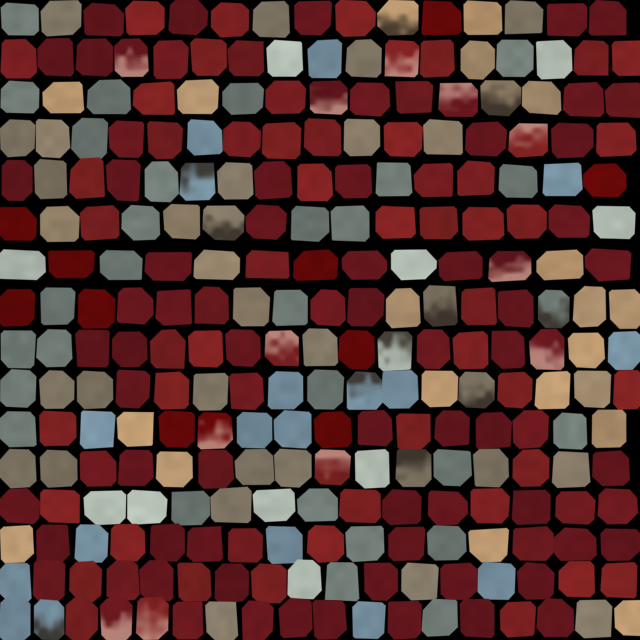
This pattern is drawn by a Shadertoy shader. Its source:

```glsl
const int ROWS = 16;
// Stones per row from the top, and how much each row widens to the right.
const float COUNT[16] = float[16](15.2, 16.7, 14.8, 16.0, 16.2, 15.0, 13.1, 16.8,
                                  16.9, 16.7, 16.2, 16.2, 15.0, 15.9, 17.0, 17.6);
const float STRETCH[16] = float[16](0.0, 0.0, -0.04, 0.1, 0.13, 0.06, 0.0, -0.04,
                                    0.0, 0.0, 0.0, 0.0, 0.0, 0.1, 0.08, 0.08);
const float STONE_AREA = 0.00355;   // pitch times height, so wide stones are flat
const float GAP = 0.0045;
const float SAG = 0.28;             // downward bow of the middle rows
const float FIRST_CENTRE = 0.45;
const float TILT = 0.14;
const float WORN_SHARE = 0.1;

const vec3 GROUT = vec3(0.0);
const vec3 CRIMSON = vec3(0.38, 0.085, 0.11);
const vec3 BRICK = vec3(0.49, 0.13, 0.13);
const vec3 DEEP_RED = vec3(0.39, 0.03, 0.03);
const vec3 PINK = vec3(0.76, 0.58, 0.53);
const vec3 STONE_TAN = vec3(0.50, 0.46, 0.39);
const vec3 PEACH = vec3(0.74, 0.60, 0.44);
const vec3 SLATE = vec3(0.43, 0.47, 0.45);
const vec3 BLUE = vec3(0.45, 0.55, 0.61);
const vec3 PALE = vec3(0.67, 0.71, 0.67);
const vec3 SOOT = vec3(0.20, 0.17, 0.14);

float hash(vec2 p) {
    vec3 q = fract(p.xyx * 0.1031);
    q += dot(q, q.yzx + 33.33);
    return fract((q.x + q.y) * q.z);
}

float noise(vec2 p) {
    vec2 i = floor(p), f = fract(p);
    f = f * f * (3.0 - 2.0 * f);
    return mix(mix(hash(i), hash(i + vec2(1, 0)), f.x),
               mix(hash(i + vec2(0, 1)), hash(i + vec2(1, 1)), f.x), f.y);
}

float rowCentre(float row) {
    float bow = smoothstep(2.0, 9.0, row) * (1.0 - smoothstep(10.0, 16.0, row));
    return (row + 0.46 + SAG * bow) / float(ROWS);
}

// Irregular octagon: four sides and four clipped corners.
float stoneDistance(vec2 p, vec2 halfSize, vec2 seed) {
    float d = -1.0;
    for (int i = 0; i < 8; i++) {
        float side = float(i);
        float r = hash(seed + side * 7.3);
        float angle = side * 0.785398 + TILT * (hash(seed + side * 3.7 + 50.0) - 0.5);
        vec2 n = vec2(cos(angle), sin(angle));
        float reach = i % 2 == 0
            ? (i % 4 == 0 ? halfSize.x : halfSize.y) * mix(0.91, 1.07, r)
            : dot(abs(n), halfSize) * mix(0.71, 0.94, r);
        d = max(d, dot(p, n) - reach);
    }
    return d;
}

vec3 stoneColour(vec2 p, vec2 halfSize, vec2 seed) {
    float kind = hash(seed + 101.0), shade = hash(seed + 211.0);
    float cluster = noise(seed * 0.3 + 17.0) - 0.5;
    bool isRed = kind < 0.57 + 0.4 * cluster;
    vec3 colour;
    if (isRed) {
        colour = mix(CRIMSON, BRICK, smoothstep(0.35, 0.8, shade));
        if (shade > 0.9) colour = DEEP_RED;
    } else if (hash(seed + 307.0) < 0.5) {
        colour = mix(STONE_TAN, PEACH, smoothstep(0.45, 0.85, shade));
    } else {
        colour = shade < 0.5 ? SLATE : (shade < 0.78 ? BLUE : PALE);
    }
    colour *= mix(0.91, 1.08, hash(seed + 401.0));

    // Faint clouding on every stone, strong wear on a few.
    vec2 local = p / halfSize;
    colour *= 0.95 + 0.1 * noise(local * 1.8 + seed * 5.1);
    if (hash(seed + 503.0) < WORN_SHARE) {
        float direction = hash(seed + 601.0) < 0.5 ? -1.0 : 1.0;
        float patchy = noise(local * 2.2 + seed * 9.7) - 0.5;
        float wear = smoothstep(-0.6, 0.9, direction * local.y + 1.2 * patchy);
        colour = mix(colour, isRed ? PINK : SOOT, wear * 0.85);
    }
    return colour;
}

void mainImage(out vec4 fragColor, in vec2 fragCoord) {
    vec2 uv = fragCoord / iResolution.xy;
    uv.y = 1.0 - uv.y;
    float edge = 0.9 / min(iResolution.x, iResolution.y);
    float nearRow = floor(uv.y * float(ROWS));
    vec3 colour = GROUT;

    for (int j = -1; j <= 1; j++) {
        int row = int(nearRow) + j;
        if (row < 0 || row >= ROWS) continue;
        float count = COUNT[row], stretch = STRETCH[row];
        float warped = uv.x + stretch * uv.x * (1.0 - uv.x);
        float slope = 1.0 + stretch * (1.0 - 2.0 * uv.x);
        float pitch = 1.0 / (count * slope);
        vec2 halfSize = 0.5 * vec2(pitch - GAP, STONE_AREA / pitch);

        for (int i = -1; i <= 1; i++) {
            float column = floor(warped * count) + float(i);
            float centre = (column + FIRST_CENTRE) / count;
            if (column < 0.0 || centre > 0.995) continue;
            vec2 seed = vec2(column, float(row)) + 3.0;
            vec2 p = vec2((warped - centre) / slope, uv.y - rowCentre(float(row)));
            p += 0.004 * (vec2(hash(seed + 701.0), hash(seed + 809.0)) - 0.5);
            float cover = 1.0 - smoothstep(-edge, edge, stoneDistance(p, halfSize, seed));
            if (cover > 0.0) colour = mix(colour, stoneColour(p, halfSize, seed), cover);
        }
    }
    fragColor = vec4(colour, 1.0);
}
```
